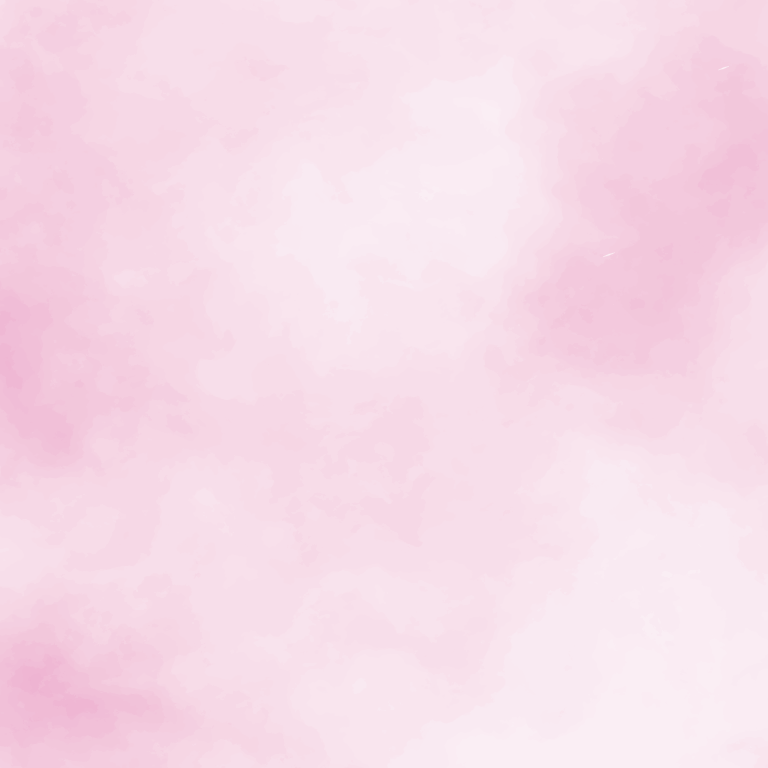
Write a WebGL 2 fragment shader that draws this background.

```glsl
#version 300 es
precision highp float;
// Pale pink watercolour wash: ragged stepped stains, light pools and a few white flecks.

#define BASE_TONE 0.27    // tone of the bare wash, 0 light to 1 deep
#define GRAIN 0.50        // strength of the cloudy noise
#define WARP 0.20         // bending of the stain outlines
#define RAGGED 0.25       // strength of the torn edge detail
#define BROAD_STEPS 8.0   // tone steps of the broad layer
#define FINE_STEPS 13.0   // tone steps of the fine layer
#define BROAD_SHARE 0.55  // weight of the broad layer
#define FLECK_CELLS 7.0   // fleck grid cells across the canvas
#define FLECK_SHARE 0.12  // share of cells that hold a fleck

uniform vec2 u_resolution;
out vec4 fragColor;

const vec3 MILK  = vec3(0.980, 0.932, 0.958);
const vec3 BLUSH = vec3(0.971, 0.874, 0.918);
const vec3 ROSE  = vec3(0.953, 0.790, 0.866);
const vec3 DEEP  = vec3(0.932, 0.695, 0.818);

// Stains and pools: centre x, centre y, radius, tone change
const int STAINS = 11;
const vec4 stains[STAINS] = vec4[STAINS](
  vec4(0.07, 0.08, 0.18, 0.62), vec4(0.02, 0.49, 0.09, 0.46),
  vec4(0.06, 0.60, 0.20, 0.25), vec4(0.93, 0.74, 0.15, 0.38),
  vec4(0.69, 0.60, 0.09, 0.34), vec4(0.85, 0.57, 0.12, 0.36),
  vec4(0.06, 0.92, 0.22, 0.20), vec4(0.97, 0.98, 0.16, 0.18),
  vec4(0.83, 0.02, 0.29, -0.28), vec4(0.62, 0.83, 0.14, -0.15),
  vec4(0.44, 0.67, 0.12, -0.12));

float hash(vec2 p) {
  vec3 q = fract(p.xyx * 0.1031);
  q += dot(q, q.yzx + 33.33);
  return fract((q.x + q.y) * q.z);
}

float valueNoise(vec2 p) {
  vec2 cell = floor(p), f = fract(p);
  f = f * f * (3.0 - 2.0 * f);
  float low = mix(hash(cell), hash(cell + vec2(1, 0)), f.x);
  float high = mix(hash(cell + vec2(0, 1)), hash(cell + vec2(1, 1)), f.x);
  return mix(low, high, f.y);
}

// Layered noise, centred on zero
float clouds(vec2 p) {
  float sum = 0.0, weight = 0.5;
  for (int i = 0; i < 6; i++) {
    sum += weight * (valueNoise(p) - 0.5);
    p = mat2(1.6, 1.2, -1.2, 1.6) * p + 17.3;
    weight *= 0.52;
  }
  return sum;
}

// Flat tone steps with smooth borders
float steps(float tone, float count) {
  float s = tone * count;
  float border = clamp(fwidth(s), 0.001, 1.0);
  return (floor(s) + smoothstep(1.0 - border, 1.0, fract(s))) / count;
}

float washTone(vec2 uv) {
  vec2 bend = vec2(clouds(uv * 5.0 + 3.0), clouds(uv * 5.0 + 41.0));
  vec2 p = uv + WARP * bend;
  float tone = BASE_TONE;
  for (int i = 0; i < STAINS; i++) {
    vec2 d = (p - stains[i].xy) / stains[i].z;
    tone += stains[i].w * exp(-dot(d, d));
  }
  return tone + GRAIN * clouds(p * vec2(5.0, 7.0) + 9.0);
}

vec3 ramp(float tone) {
  vec3 color = mix(MILK, BLUSH, clamp(tone / 0.30, 0.0, 1.0));
  color = mix(color, ROSE, clamp((tone - 0.30) / 0.35, 0.0, 1.0));
  return mix(color, DEEP, clamp((tone - 0.65) / 0.35, 0.0, 1.0));
}

// Sparse thin slivers, one at most per cell
float flecks(vec2 uv, float pixel) {
  vec2 cell = floor(uv * FLECK_CELLS);
  vec2 center = (cell + 0.3 + 0.4 * vec2(hash(cell + 5.0), hash(cell + 11.0))) / FLECK_CELLS;
  vec2 d = uv - center;
  d.y -= 0.35 * d.x;
  float span = 0.003 + 0.005 * hash(cell + 23.0);
  float sliver = abs(d.y) - 0.0009 * (1.0 - abs(d.x) / span);
  float present = step(hash(cell + 31.0), FLECK_SHARE);
  return present * step(abs(d.x), span) * (1.0 - smoothstep(-pixel, pixel, sliver));
}

void main() {
  float pixel = 1.0 / min(u_resolution.x, u_resolution.y);
  vec2 uv = gl_FragCoord.xy * pixel;

  // Edges tear most inside the stains and in scattered patches
  float tone = washTone(uv);
  float patches = smoothstep(0.35, 0.75, valueNoise(uv * 7.0 + 70.0));
  float tear = RAGGED * (0.35 + 0.5 * patches + 0.5 * smoothstep(0.3, 0.6, tone));

  // Two stepped layers with different torn edges
  float tornBroad = tear * clouds(uv * vec2(30.0, 36.0) + 60.0);
  float tornFine = tear * clouds(uv * vec2(22.0, 27.0) + 90.0);
  float broad = steps(tone + tornBroad, BROAD_STEPS) + 0.5 / BROAD_STEPS;
  float fine = steps(tone + tornFine + 0.03, FINE_STEPS);

  vec3 color = ramp(mix(fine, broad, BROAD_SHARE));
  color = mix(color, vec3(1.0), 0.8 * flecks(uv, pixel));
  fragColor = vec4(color, 1.0);
}
```
